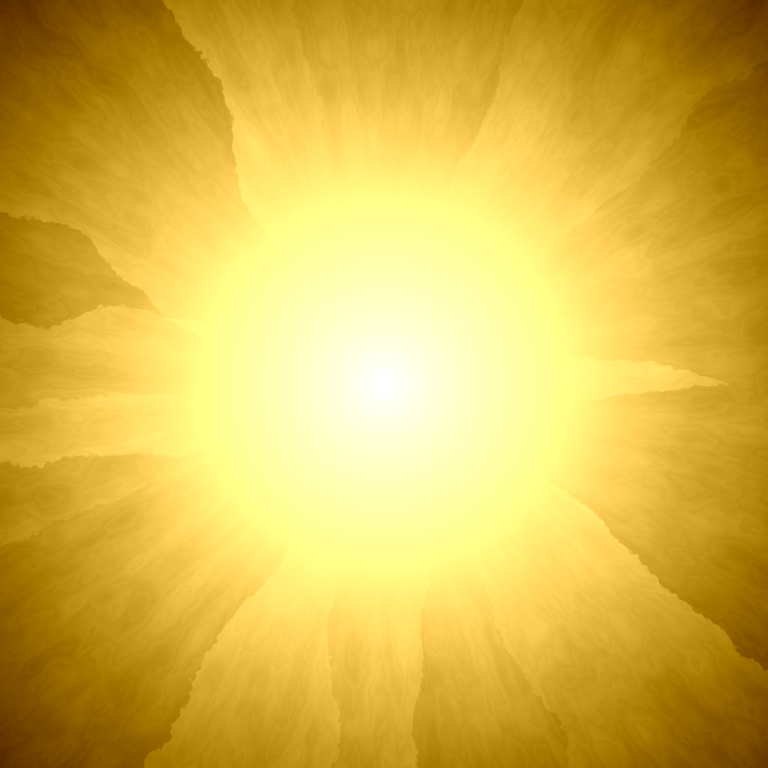
This background is drawn by a Shadertoy shader. Its source:

```glsl
const float PI = 3.14159265;
const vec3 GOLD_SHIFT = vec3(0.18, 0.0, -0.47);  // channel offsets from brightness
const float GLOW_PEAK = 1.43;
const float GLOW_SLOPE = 1.78;
const float CORE_BOOST = 0.08;
const float CORE_SIZE = 0.035;
const float RAY_START = 0.20;       // radius where rays begin
const float RAY_FULL = 0.39;        // radius where rays reach full contrast
const float RAY_BEND_RADIUS = 0.45; // rays bend only inside this radius
const float RAY_FADE = 0.18;        // angular fade beside each ridge, radians
const float RIDGE_WANDER = 0.11;
const float RIDGE_JAG = 0.013;
const float STREAK_DENSITY = 9.0;
const float STREAK_CONTRAST = 0.09;
const float CLOUD_CONTRAST = 0.06;
const float FEATHER_COUNT = 4.0;
const float FEATHER_CONTRAST = 0.03;

// Ridges: angle in degrees, brightness step, bend in degrees per unit radius
const int RIDGE_COUNT = 16;
const vec3 RIDGES[RIDGE_COUNT] = vec3[](
    vec3(119.5, -0.12, 40.0), vec3(103.0, 0.03, 0.0),
    vec3(70.0, -0.05, 8.0), vec3(41.0, 0.04, -20.0),
    vec3(0.0, -0.08, 45.0), vec3(0.0, 0.08, -25.0),
    vec3(-36.5, -0.13, 38.0), vec3(-64.0, 0.05, 0.0),
    vec3(-85.0, -0.08, 40.0), vec3(-98.0, -0.06, -35.0),
    vec3(-122.0, 0.10, 0.0), vec3(-156.0, -0.05, 0.0),
    vec3(-168.0, -0.09, 45.0), vec3(-177.0, 0.05, 0.0),
    vec3(168.5, 0.09, -45.0), vec3(155.0, -0.10, 45.0));

vec2 gradientAt(vec2 cell) {
    float angle = 2.0 * PI * fract(sin(dot(cell, vec2(127.1, 311.7))) * 43758.5);
    return vec2(cos(angle), sin(angle));
}

float gradientNoise(vec2 p) {
    vec2 cell = floor(p), f = fract(p);
    vec2 u = f * f * f * (f * (f * 6.0 - 15.0) + 10.0);
    vec2 x = vec2(1.0, 0.0), y = vec2(0.0, 1.0);
    float low = mix(dot(gradientAt(cell), f),
                    dot(gradientAt(cell + x), f - x), u.x);
    float high = mix(dot(gradientAt(cell + y), f - y),
                     dot(gradientAt(cell + 1.0), f - 1.0), u.x);
    return mix(low, high, u.y);
}

float fbm(vec2 p) {
    float sum = 0.0, amplitude = 0.5;
    for (int i = 0; i < 4; i++) {
        sum += amplitude * gradientNoise(p);
        p = mat2(1.6, 1.2, -1.2, 1.6) * p + 7.3;
        amplitude *= 0.5;
    }
    return sum;
}

// Sum of sharp brightness steps, each fading away to both sides
float ridgeLight(vec2 p, float radius, float pixel) {
    float angle = atan(p.y, p.x) + RIDGE_WANDER * fbm(p * 7.0)
                + RIDGE_JAG * gradientNoise(p * 120.0);
    float inward = max(RAY_BEND_RADIUS - radius, 0.0);
    float light = 0.0;
    for (int i = 0; i < RIDGE_COUNT; i++) {
        vec3 ridge = RIDGES[i];
        float offset = angle - radians(ridge.x + ridge.z * inward);
        offset = mod(offset + PI, 2.0 * PI) - PI;
        float side = clamp(offset * radius / pixel, -1.0, 1.0);
        light += 0.5 * ridge.y * side * exp(-abs(offset) / RAY_FADE);
    }
    return light;
}

// Faint overlapping layers: a sawtooth with softened drops
float featherLight(float height) {
    float layer = fract(height * FEATHER_COUNT);
    return layer - smoothstep(0.92, 1.0, layer) - 0.46;
}

void mainImage(out vec4 fragColor, in vec2 fragCoord) {
    float pixel = 1.0 / min(iResolution.x, iResolution.y);
    vec2 p = (fragCoord - 0.5 * iResolution.xy) * pixel;
    float radius = length(p);

    // Central glow
    float brightness = GLOW_PEAK - GLOW_SLOPE * radius
                     + CORE_BOOST * exp(-radius / CORE_SIZE);

    // Outer rays, fine streaks, feathers and soft clouds
    if (radius > RAY_START) {
        vec2 direction = p / radius;
        float streaks = fbm(direction * (STREAK_DENSITY + 5.0 * radius));
        float clouds = fbm(p * 14.0);
        float detail = ridgeLight(p, radius, pixel)
                     + STREAK_CONTRAST * streaks
                     + CLOUD_CONTRAST * clouds
                     + FEATHER_CONTRAST * featherLight(streaks + 0.6 * clouds);
        brightness += detail * smoothstep(RAY_START, RAY_FULL, radius);
    }

    fragColor = vec4(clamp(brightness + GOLD_SHIFT, 0.0, 1.0), 1.0);
}
```
